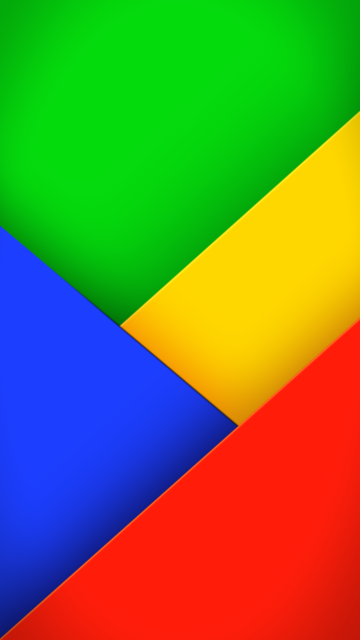
A WebGL 2 fragment shader for this background:

```glsl
#version 300 es
precision highp float;

uniform vec2 u_resolution;
out vec4 fragColor;

// Signed distance to the line from a to b, positive on its right side.
float edgeDistance(vec2 p, vec2 a, vec2 b) {
    vec2 along = normalize(b - a);
    return dot(p - a, vec2(along.y, -along.x));
}

// Soft shadow that a sheet casts outside its edge.
float castShadow(float d, float width) {
    float t = max(-d, 0.0) / width;
    return 0.5 * exp(-t * t) + 0.5 * exp(-2.2 * t);
}

// Thin line centred on the given distance.
float hairline(float d, float width) {
    return exp(-d * d / (width * width));
}

void main() {
    vec2 p = gl_FragCoord.xy / u_resolution.x;
    float pixel = 1.0 / u_resolution.x;
    float height = u_resolution.y / u_resolution.x;

    float yellowEdge = edgeDistance(p, vec2(0.333, 0.873), vec2(1.0, 1.470));
    float blueEdge = edgeDistance(p, vec2(0.0, 1.151), vec2(0.660, 0.595));
    float redEdge = edgeDistance(p, vec2(0.0, 0.004), vec2(1.0, 0.896));

    // Green base, shaded by the yellow and blue sheets
    vec3 color = vec3(0.015, 0.86, 0.05);
    color *= 1.0 - 0.24 * castShadow(yellowEdge, 0.17);
    color *= 1.0 - 0.33 * castShadow(blueEdge, 0.10);

    // Yellow sheet with warm shadows and a lit rim
    vec3 yellow = vec3(1.0, 0.845, 0.0);
    yellow = mix(yellow, vec3(0.96, 0.56, 0.01), 0.85 * castShadow(blueEdge, 0.10));
    yellow = mix(yellow, vec3(0.82, 0.52, 0.02), 0.85 * castShadow(redEdge, 0.10));
    yellow += vec3(0.0, 0.08, 0.12) * hairline(yellowEdge - 0.003, 0.003);
    color = mix(color, yellow, smoothstep(-pixel, pixel, yellowEdge));

    // Blue sheet, outlined in dark and shaded by the red sheet
    vec3 blue = vec3(0.11, 0.245, 1.0);
    blue = mix(blue, vec3(0.06, 0.10, 0.48), 0.9 * castShadow(redEdge, 0.13));
    color = mix(color, blue, smoothstep(-pixel, pixel, blueEdge));
    color *= 1.0 - 0.5 * hairline(blueEdge, 0.003) * smoothstep(0.1, 0.4, p.x);

    // Red sheet with an orange rim
    vec3 red = vec3(1.0, 0.115, 0.04);
    red += vec3(0.0, 0.28, 0.08) * hairline(redEdge - 0.002, 0.003);
    color = mix(color, red, smoothstep(-pixel, pixel, redEdge));

    // Darkened corners
    vec2 fromCenter = abs(p / vec2(1.0, height) * 2.0 - 1.0);
    color *= 1.0 - 0.24 * smoothstep(0.95, 1.45, length(fromCenter));

    fragColor = vec4(clamp(color, 0.0, 1.0), 1.0);
}
```
